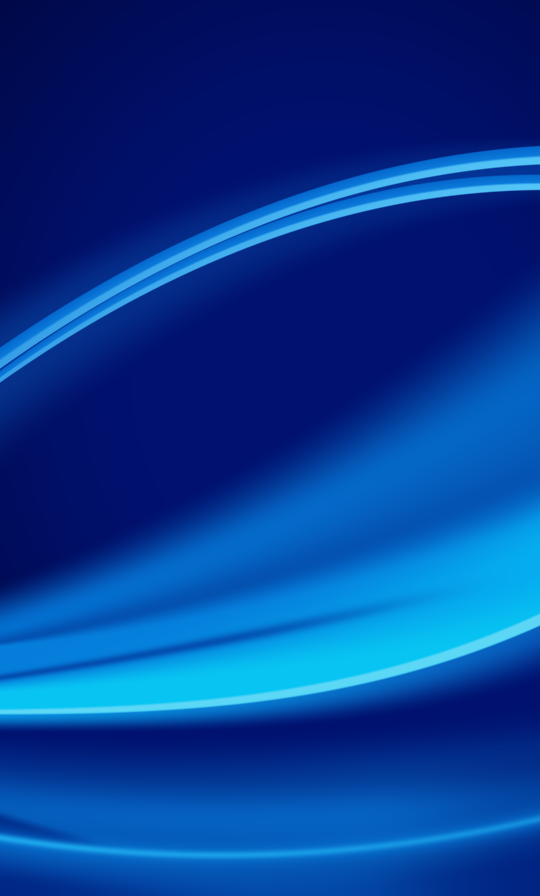
A Shadertoy shader for this background:

```glsl
// Glossy blue ribbons sweeping over a deep navy field.
// Every fold is a polynomial curve across the canvas; soft and sharp steps of the
// height above or below each curve blend its colours, from the back to the front.

const vec3 NAVY = vec3(0.0, 0.065, 0.43);
const vec3 BLUE = vec3(0.02, 0.36, 0.73);
const vec3 AZURE = vec3(0.02, 0.49, 0.86);
const vec3 CYAN = vec3(0.03, 0.77, 0.95);
const vec3 PALE = vec3(0.45, 0.86, 0.97);

// Height of a fold at x.
float curve(float x, float start, float slope, float bend) {
    return start + x * (slope + x * bend);
}

// Coverage between two heights, with edges of the given softness.
float band(float y, float low, float high, float soft) {
    return smoothstep(low - soft, low + soft, y) * (1.0 - smoothstep(high - soft, high + soft, y));
}

// Gaussian falloff around zero.
float glow(float d, float width) {
    return exp(-d * d / (width * width));
}

// One strand: azure body with a pale stripe along its lower edge.
vec3 strand(vec3 col, float x, float y, float low, float high, float aa) {
    float t = (y - low) / (high - low);
    vec3 body = mix(vec3(0.06, 0.55, 0.91), vec3(0.02, 0.40, 0.80), clamp(t, 0.0, 1.0));
    float stripe = 1.0 - smoothstep(0.34, 0.52, t);
    body = mix(body, mix(vec3(0.24, 0.64, 0.91), vec3(0.38, 0.82, 0.98), x), stripe * 0.85);
    return mix(col, body, band(y, low, high, aa));
}

// Thin double ribbon with a veil on either side.
vec3 upperRibbon(vec3 col, float x, float y, float aa) {
    float top = curve(x, 0.612, 0.415, -0.19);
    float bottom = curve(x, 0.573, 0.425, -0.21);
    float above = 1.0 - smoothstep(0.0, 0.012 + 0.058 * (1.0 - x), y - top);
    float below = 1.0 - smoothstep(0.0, 0.018 + 0.085 * (1.0 - x), bottom - y);
    float veil = y > top ? above * (1.0 - 0.7 * x) : below * (1.0 - 0.6 * x);
    col = mix(col, vec3(0.03, 0.27, 0.63), 0.65 * veil);
    col = mix(col, vec3(0.01, 0.20, 0.58), band(y, bottom, top, aa));
    col = strand(col, x, y, bottom, curve(x, 0.586, 0.441, -0.222), aa);
    return strand(col, x, y, curve(x, 0.5885, 0.428, -0.2), top, aa);
}

// Broad folds brightening downwards to the cyan sheet.
vec3 broadFolds(vec3 col, float x, float y) {
    float fadeTop = curve(x, 0.352, 0.241, 0.134);
    float fadeEnd = curve(x, 0.302, 0.152, 0.124);
    col = mix(col, BLUE, smoothstep(0.0, 1.0, (fadeTop - y) / (fadeTop - fadeEnd)));

    float ridge = y - curve(x, 0.2956, 0.18, 0.088);
    col = mix(col, vec3(0.01, 0.46, 0.84), 0.75 * (1.0 - 0.55 * x) * glow(ridge, 0.014 + 0.025 * x));

    // First crease, darker above and lit below.
    float first = curve(x, 0.2825, 0.108, 0.082) - y;
    col = mix(col, vec3(0.01, 0.29, 0.66), 0.7 * (1.0 - 0.4 * x) * glow(min(first, 0.0), 0.008 + 0.018 * x));
    vec3 lit = mix(AZURE, vec3(0.02, 0.68, 0.94), x * smoothstep(0.0, 0.09, first));
    col = mix(col, lit, smoothstep(-0.001, 0.005 + 0.055 * x, first));

    // Second crease, fading out to the right, then the cyan sheet.
    float second = curve(x, 0.2435, 0.088, 0.032) - y;
    float fade = 1.0 - smoothstep(0.35, 0.95, x);
    col = mix(col, vec3(0.01, 0.27, 0.65), 0.85 * fade * glow(second, 0.004 + 0.006 * x));
    return mix(col, CYAN, smoothstep(0.0, 0.018 + 0.055 * x, second));
}

// Shaded underside with its own thin highlight.
vec3 underside(float x, float y, float rim) {
    float shade = curve(x, 0.183, -0.04, 0.07) - y;
    vec3 body = mix(BLUE, vec3(0.01, 0.20, 0.56), 0.75 * smoothstep(0.65, 1.05, x));
    vec3 col = mix(NAVY, body, smoothstep(-0.01, 0.10, shade));
    col += vec3(0.0, 0.025, 0.03) * sin(70.0 * (y + 0.09 * x - 0.08 * x * x)) * smoothstep(0.02, 0.08, shade);

    // Light spilling just beneath the rim.
    vec3 spill = mix(vec3(0.02, 0.56, 0.87), vec3(0.03, 0.37, 0.74), x);
    col = mix(col, spill, 1.0 - smoothstep(0.0, 0.022 + 0.045 * x * x, rim - y));

    // Dark wedge at the left, above the lower highlight.
    float line = y - curve(x, 0.065, -0.095, 0.116);
    float wedge = band(line, 0.002, 0.026 - 0.10 * x, 0.007) * (1.0 - smoothstep(0.1, 0.26, x));
    col = mix(col, vec3(0.0, 0.13, 0.50), 0.8 * wedge);
    float middle = smoothstep(0.0, 0.5, x) * (1.0 - smoothstep(0.6, 1.0, x));
    col = mix(col, vec3(0.0, 0.13, 0.50), (0.9 - 0.5 * middle) * smoothstep(0.005, 0.05, -line));
    col = mix(col, AZURE, 0.55 * glow(line, 0.012));
    return mix(col, vec3(0.12, 0.68, 0.94), (0.9 - 0.35 * x) * glow(line, 0.0042));
}

void mainImage(out vec4 fragColor, in vec2 fragCoord) {
    vec2 uv = fragCoord / iResolution.xy;
    float x = uv.x, y = uv.y, aa = 1.0 / iResolution.y;

    // Navy field, dimmed towards the top corners.
    float dim = smoothstep(0.25, 0.85, length((uv - vec2(0.6, 0.58)) * vec2(0.75, 1.1)));
    vec3 col = mix(NAVY, vec3(0.0, 0.02, 0.22), dim);

    col = upperRibbon(col, x, y, aa);
    col = broadFolds(col, x, y);

    // Pale rim closing the cyan sheet, with the underside below it.
    float rim = 0.203 + x * x * (0.0274 + 0.0716 * x);
    col = mix(col, underside(x, y, rim), 1.0 - smoothstep(-aa, aa, y - rim));
    float rimWidth = 0.005 + 0.008 * x;
    col = mix(col, PALE, 0.8 * band(y, rim, rim + rimWidth, aa + 0.0008));

    fragColor = vec4(clamp(col, 0.0, 1.0), 1.0);
}
```
